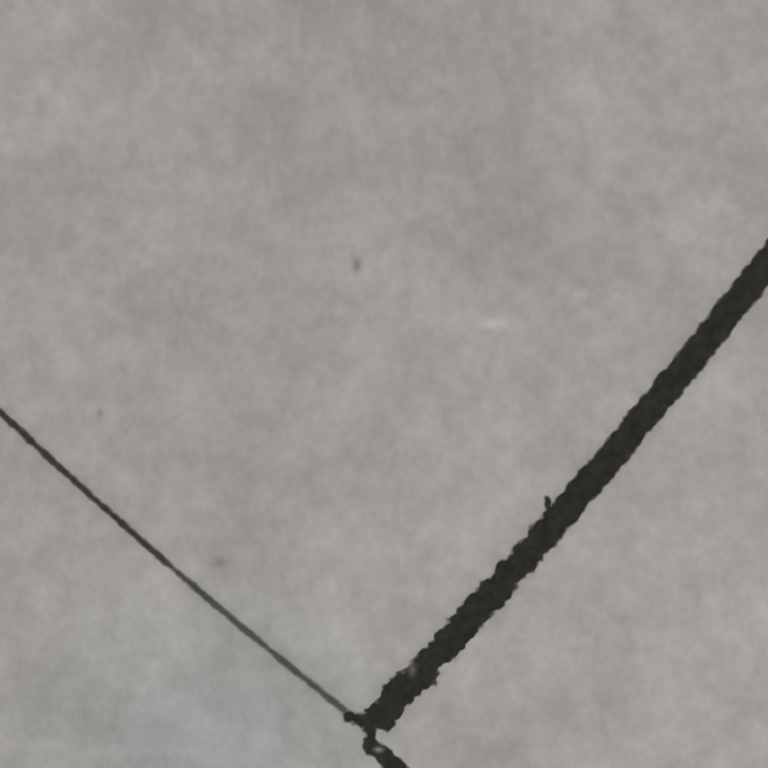
Write a three.js fragment shader that draws this texture.

```glsl
// Worn grey concrete slabs parted by a broad dark joint and a thin one.
// Layered gradient noise mottles the surface; bowed, rough-edged distance
// fields cut the joints, and soft spots add stains and pale chips.

#define CONCRETE vec3(0.614, 0.604, 0.582)
#define JOINT_DARK vec3(0.180, 0.172, 0.155)
#define MOTTLE 0.085
#define GRAIN 0.060
#define ROUGHNESS 0.006
#define EDGE_SOFT 0.0028
#define WIDE_HALF 0.0185
#define THIN_HALF 0.0038

varying vec2 vUv;

vec2 gradientAt(vec2 cell) {
  vec3 q = fract(vec3(cell.xyx) * vec3(0.1031, 0.1030, 0.0973));
  q += dot(q, q.yzx + 33.33);
  float angle = 6.2832 * fract((q.x + q.y) * q.z);
  return vec2(cos(angle), sin(angle));
}

float gradientNoise(vec2 p) {
  vec2 i = floor(p), f = fract(p);
  vec2 u = f * f * f * (f * (f * 6.0 - 15.0) + 10.0);
  vec2 e = vec2(1.0, 0.0);
  float low = mix(dot(gradientAt(i), f), dot(gradientAt(i + e), f - e), u.x);
  float high = mix(dot(gradientAt(i + e.yx), f - e.yx),
                   dot(gradientAt(i + e.xx), f - e.xx), u.x);
  return mix(low, high, u.y);
}

float fbm(vec2 p) {
  float sum = 0.0, weight = 0.5;
  for (int k = 0; k < 4; k++) {
    sum += weight * gradientNoise(p);
    p = mat2(1.6, 1.2, -1.2, 1.6) * p + 7.3;
    weight *= 0.6;
  }
  return sum;
}

// Along-line fraction, signed offset from the bowed line, distance past start
vec3 bowedLine(vec2 p, vec2 a, vec2 b, float bow) {
  float len = length(b - a);
  vec2 dir = (b - a) / len;
  float t = dot(p - a, dir) / len;
  float side = dot(p - a, vec2(-dir.y, dir.x));
  return vec3(t, side - bow * 4.0 * t * (1.0 - t), -t * len);
}

float segment(vec2 p, vec2 a, vec2 b) {
  vec2 ab = b - a;
  return length(p - a - ab * clamp(dot(p - a, ab) / dot(ab, ab), 0.0, 1.0));
}

float spot(vec2 p, vec2 centre, vec2 size) {
  vec2 q = (p - centre) / size;
  return exp(-dot(q, q));
}

float fill(float d) {
  return 1.0 - smoothstep(-EDGE_SOFT, EDGE_SOFT, d);
}

void main() {
  vec2 p = vUv;

  // Mottled surface: broad clouds, then fine grain
  float tone = MOTTLE * fbm(p * 7.0 + 3.1);
  tone += GRAIN * fbm(p * 34.0 + 11.7);
  tone += 0.016 * gradientNoise(p * vec2(105.0, 80.0));

  // Broad stains and paler areas
  tone -= 0.030 * spot(p, vec2(0.40, 0.97), vec2(0.20, 0.12));
  tone -= 0.032 * spot(p, vec2(0.64, 0.74), vec2(0.12, 0.10));
  tone -= 0.022 * spot(p, vec2(0.35, 0.48), vec2(0.09, 0.10));
  tone -= 0.022 * spot(p, vec2(0.02, 0.69), vec2(0.10, 0.07));
  tone += 0.026 * spot(p, vec2(0.06, 0.84), vec2(0.06, 0.07));
  tone += 0.020 * spot(p, vec2(0.54, 0.67), vec2(0.08, 0.06));
  tone += 0.022 * spot(p, vec2(0.90, 0.16), vec2(0.26, 0.30));
  tone += 0.018 * spot(p, vec2(0.47, 0.22), vec2(0.16, 0.18));

  // Small pits and pale chips
  tone -= 0.13 * spot(p, vec2(0.465, 0.655), vec2(0.006, 0.010));
  tone -= 0.09 * spot(p, vec2(0.284, 0.267), vec2(0.012, 0.007));
  tone -= 0.09 * spot(p, vec2(0.130, 0.462), vec2(0.005, 0.006));
  tone += 0.08 * spot(p, vec2(0.641, 0.578), vec2(0.014, 0.008));
  tone += 0.06 * spot(p, vec2(0.755, 0.617), vec2(0.014, 0.007));
  vec3 colour = CONCRETE + tone;
  colour += vec3(-0.012, 0.0, 0.022) * spot(p, vec2(0.27, 0.03), vec2(0.16, 0.12));

  // Joints with crumbling edges
  float rough = ROUGHNESS * (gradientNoise(p * 42.0) + 0.6 * gradientNoise(p * 110.0));
  vec3 wide = bowedLine(p, vec2(0.488, 0.062), vec2(1.0, 0.659), -0.010);
  float wear = mix(1.7, 0.7, smoothstep(0.0, 0.7, wide.x));
  float wideDist = max(abs(wide.y) - WIDE_HALF + rough * wear, wide.z);
  vec3 thin = bowedLine(p, vec2(0.465, 0.062), vec2(0.0, 0.464), 0.007);
  float thinDist = max(abs(thin.y) - THIN_HALF + 0.4 * rough, thin.z);

  // Junction, its lower branch and a small spur
  float node = segment(p, vec2(0.456, 0.066), vec2(0.505, 0.058)) - 0.009;
  node = min(node, segment(p, vec2(0.482, 0.055), vec2(0.484, 0.035)) - 0.008);
  node = min(node, segment(p, vec2(0.483, 0.032), vec2(0.525, -0.010)) - 0.012);
  node = min(node, segment(p, vec2(0.716, 0.325), vec2(0.713, 0.350)) - 0.004);
  float broad = fill(min(wideDist, node + rough));
  float thinStrength = mix(0.66, 0.88, smoothstep(0.3, 0.65, thin.x));

  // Soft shade beside the joints, then the dark filling
  colour -= 0.05 * exp(-max(min(wideDist, thinDist), 0.0) / 0.006);
  vec3 filling = JOINT_DARK + 0.07 * fbm(p * 60.0);
  filling += 0.30 * spot(p, vec2(0.493, 0.024), vec2(0.007, 0.004));
  filling += 0.16 * spot(p, vec2(0.537, 0.128), vec2(0.006, 0.009));
  colour = mix(colour, filling, max(broad, thinStrength * fill(thinDist)));

  gl_FragColor = vec4(clamp(colour, 0.0, 1.0), 1.0);
}
```
